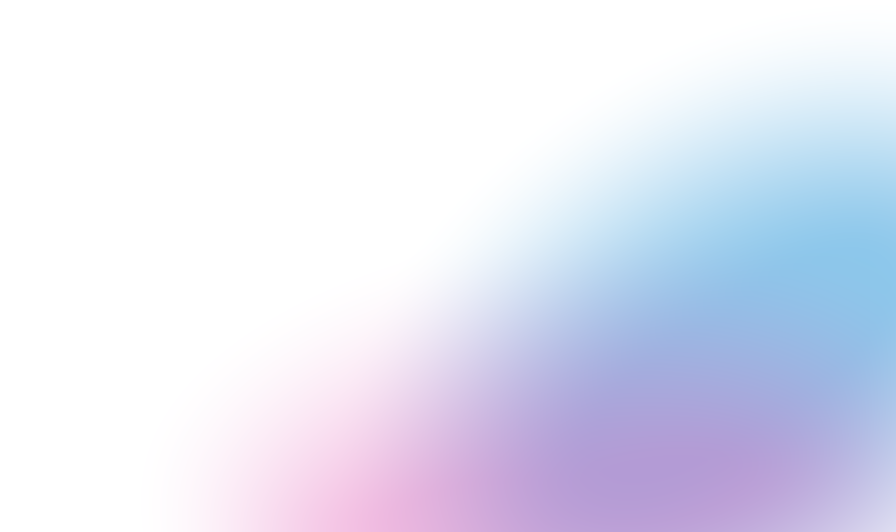
Reproduce this background procedurally as a Shadertoy shader.

```glsl
// Soft sky-blue and pink blurred ellipses overlapping into violet on white.

// Canvas proportions: x runs 0..ASPECT, y runs 0..1
const float ASPECT = 512.0 / 304.0;

const vec3 PAPER = vec3(1.0);
const vec3 SKY   = vec3(0.55, 0.78, 0.92);
const vec3 ROSE  = vec3(0.89, 0.40, 0.73);

const vec2  SKY_CENTER  = vec2(1.393, 0.309);
const vec2  SKY_RADII   = vec2(0.570, 0.346);
const float SKY_TILT    = 0.61;
const float SKY_BLUR    = 0.26;
const float SKY_OPACITY = 1.0;

const vec2  ROSE_CENTER  = vec2(1.068, 0.057);
const vec2  ROSE_RADII   = vec2(0.566, 0.274);
const float ROSE_TILT    = 0.14;
const float ROSE_BLUR    = 0.26;
const float ROSE_OPACITY = 0.45;

// Approximate signed distance to an ellipse, negative inside
float ellipseDistance(vec2 p, vec2 radii) {
    float k = length(p / radii);
    float slope = length(p / (radii * radii));
    return k * (k - 1.0) / max(slope, 1e-4);
}

// Coverage of a tilted ellipse with a wide, soft edge
float softEllipse(vec2 p, vec2 center, vec2 radii, float tilt, float blur) {
    float c = cos(tilt);
    float s = sin(tilt);
    vec2 d = p - center;
    vec2 local = vec2(c * d.x + s * d.y, c * d.y - s * d.x);
    return 1.0 - smoothstep(-blur, blur, ellipseDistance(local, radii));
}

void mainImage(out vec4 fragColor, in vec2 fragCoord) {
    vec2 p = fragCoord / iResolution.xy * vec2(ASPECT, 1.0);

    float sky = softEllipse(p, SKY_CENTER, SKY_RADII, SKY_TILT, SKY_BLUR);
    float rose = softEllipse(p, ROSE_CENTER, ROSE_RADII, ROSE_TILT, ROSE_BLUR);

    // Translucent rose laid over the sky glow makes the violet
    vec3 color = mix(PAPER, SKY, sky * SKY_OPACITY);
    color = mix(color, ROSE, rose * ROSE_OPACITY);

    fragColor = vec4(color, 1.0);
}
```
